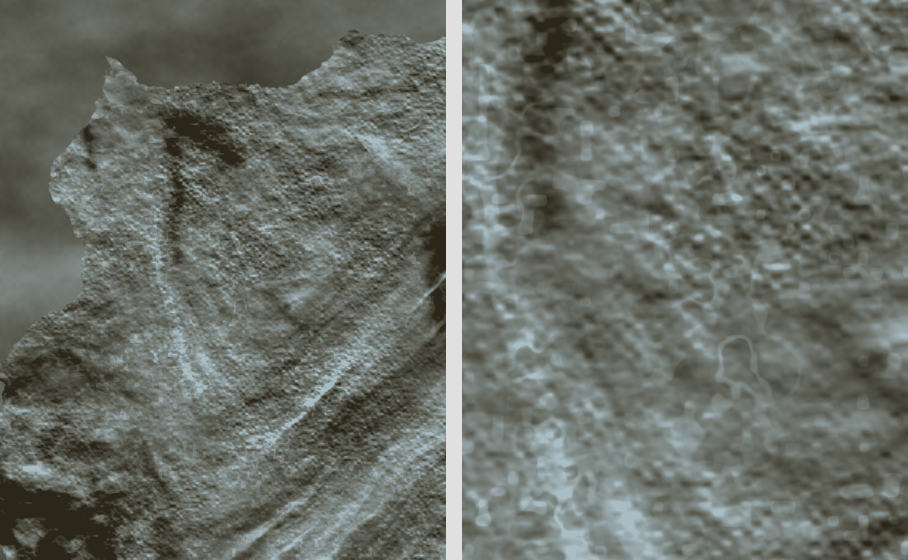
Left, the full canvas; right, a detail of the centre.
Reproduce this texture procedurally as a Shadertoy shader.

```glsl
#define GRIT 0.0036
#define LUMPS 0.046
#define FOLD_DEPTH 0.013
#define FOLD_RATE 20.0
#define WETNESS 0.75
#define EXPOSURE 0.51
#define SWIRL_CENTRE vec2(0.45, 0.40)
#define LIGHT_DIR vec2(0.20, 0.98)

const vec3 SHADOW = vec3(0.17, 0.15, 0.10);
const vec3 CLAY = vec3(0.38, 0.39, 0.35);
const vec3 SHEEN = vec3(0.58, 0.64, 0.65);

float hash(vec2 p) {
    vec3 q = fract(vec3(p.xyx) * 0.1031);
    q += dot(q, q.yzx + 33.33);
    return fract((q.x + q.y) * q.z);
}

float noise(vec2 p) {
    vec2 i = floor(p), f = fract(p);
    f = f * f * f * (f * (f * 6.0 - 15.0) + 10.0);
    vec2 e = vec2(0.0, 1.0);
    return mix(mix(hash(i), hash(i + e.yx), f.x),
               mix(hash(i + e.xy), hash(i + e.yy), f.x), f.y);
}

float fbm(vec2 p, int octaves) {
    float sum = 0.0, amp = 0.5;
    for (int i = 0; i < octaves; i++) {
        sum += amp * noise(p);
        p = mat2(1.6, 1.2, -1.2, 1.6) * p + 17.3;
        amp *= 0.5;
    }
    return sum;
}

vec2 warp(vec2 p, float rate) {
    return vec2(fbm(p * rate, 3), fbm(p * rate + 40.0, 3)) - 0.44;
}

float bump(float x, float width) {
    return exp(-x * x / (width * width));
}

float segment(vec2 p, vec2 a, vec2 b) {
    vec2 d = b - a;
    return length(p - a - d * clamp(dot(p - a, d) / dot(d, d), 0.0, 1.0));
}

// x runs across the U-shaped folds, y along them (positive on the right arm)
vec2 foldSpace(vec2 p) {
    vec2 q = p + 0.055 * warp(p, 8.0) - SWIRL_CENTRE;
    float left = dot(q, vec2(-0.97, -0.22));
    float right = dot(q, vec2(0.70, -0.71));
    float k = max(0.22 - abs(left - right), 0.0) / 0.22;
    return vec2(max(left, right) + k * k * 0.055, right - left);
}

float foldArea(vec2 p) {
    return smoothstep(0.74, 0.50, p.y) * smoothstep(0.19, 0.28, p.x);
}

// Rounded crests that fade in and out along the fold
float ridges(vec2 s) {
    float n = 2.0 * noise(vec2(s.x * FOLD_RATE, s.y * 4.0) + 8.0) - 1.0;
    return (1.0 - sqrt(n * n + 0.03)) * mix(0.4, 1.2, noise(s * vec2(9.0, 6.0) + 90.0));
}

float clayHeight(vec2 p) {
    vec2 s = foldSpace(p);
    float folded = foldArea(p);
    vec2 torn = p + 0.03 * warp(p, 11.0);
    float h = LUMPS * fbm(torn * 7.5 + 3.0, 4) * mix(1.0, 0.55, folded);
    h -= (1.0 - folded) * 0.014 * abs(fbm(torn * 13.0 + 50.0, 3) - 0.44);
    h += folded * FOLD_DEPTH * ridges(s);
    h += folded * 0.0042 * noise(vec2(s.x * 75.0, s.y * 10.0));
    float rough = mix(0.35, 1.65, noise(p * 9.0 + 60.0));
    return h + GRIT * rough * (fbm(p * 58.0, 3) + 0.35 * noise(p * 170.0));
}

// Positive inside the heap, negative in the blurred distance
float heapDistance(vec2 p) {
    p += 0.060 * warp(p, 17.0) + 0.014 * warp(p, 60.0);
    float leftEdge = 0.15 * smoothstep(0.33, 0.50, p.y)
        - 0.065 * bump(p.y - 0.68, 0.06) + 0.05 * smoothstep(0.75, 0.87, p.y);
    float topEdge = 0.86 + 0.07 * smoothstep(0.50, 0.64, p.x)
        + 0.03 * bump(p.x - 0.20, 0.03) - 0.02 * bump(p.x - 0.45, 0.08);
    return min(p.x - leftEdge, topEdge - p.y);
}

float distanceTone(vec2 p) {
    float tone = 0.06 + 0.78 * fbm(p * vec2(5.0, 8.0) + 21.0, 4);
    tone += 0.16 * bump(p.y - 0.52, 0.10) - 0.22 * bump(length(p - vec2(0.47, 0.88)), 0.13);
    return tone + 0.04 * (noise(p * 120.0) - 0.5);
}

// Deep gaps between the torn lumps
float crevices(vec2 p) {
    vec2 q = p + 0.045 * warp(p, 20.0);
    float dark = 0.65 * bump(segment(q, vec2(0.31, 0.78), vec2(0.41, 0.72)), 0.026);
    dark += 0.42 * bump(segment(q, vec2(0.31, 0.75), vec2(0.31, 0.53)), 0.016);
    dark += 0.50 * bump(segment(q, vec2(0.16, 0.77), vec2(0.17, 0.70)), 0.007);
    dark += 0.45 * bump(segment(q, vec2(0.57, 0.83), vec2(0.74, 0.84)), 0.008);
    dark += 0.40 * bump(segment(q, vec2(0.48, 0.47), vec2(0.54, 0.41)), 0.012);
    dark += 0.60 * bump(segment(q, vec2(0.79, 0.58), vec2(0.78, 0.45)), 0.024);
    float corner = smoothstep(0.45, 0.10, length(p));
    return dark + corner * (0.08 + 0.75 * smoothstep(0.38, 0.66, fbm(p * 20.0, 4)));
}

void mainImage(out vec4 fragColor, in vec2 fragCoord) {
    vec2 p = fragCoord / iResolution.y;
    vec2 s = foldSpace(p);
    float folded = foldArea(p);
    float rightArm = smoothstep(-0.02, 0.12, s.y);

    // Relief lit from above
    float stepSize = 0.0018;
    float slope = (clayHeight(p) - clayHeight(p + LIGHT_DIR * stepSize)) / stepSize;
    float tone = EXPOSURE + 0.85 * slope + 0.45 * (fbm(p * 5.0 + 70.0, 3) - 0.44);
    tone += folded * (0.26 * (ridges(s) - 0.38) + 0.15 * rightArm * cos((s.x - 0.17) * 37.0));
    tone += 0.10 * smoothstep(0.55, 0.75, p.y) * smoothstep(0.35, 0.5, p.x);
    tone -= crevices(p);

    // Wet sheen broken into curls, streaks and specks
    float wet = (1.0 - rightArm) * bump(s.x - 0.125, 0.022) * bump(p.y - 0.43, 0.15);
    wet += 0.9 * bump(length((p - vec2(0.42, 0.45)) * vec2(1.2, 0.7)), 0.055);
    wet += 0.55 * rightArm * folded * bump(s.x - 0.17, 0.025);
    wet += 0.40 * smoothstep(0.50, 0.75, noise(p * 9.0 + 31.0));
    float curl = 1.0 - smoothstep(0.02, 0.09, abs(fbm(p * 42.0 + 5.0, 3) - 0.44));
    float streak = smoothstep(0.62, 0.80, noise(vec2(s.x * 70.0, s.y * 14.0) + 12.0));
    float speck = smoothstep(0.10, 0.40, slope);
    tone += WETNESS * wet * (0.10 + 0.35 * curl + 0.30 * folded * streak + 0.30 * speck);
    tone += 0.22 * smoothstep(0.70, 0.85, noise(p * 115.0 + 7.0)) * noise(p * 11.0 + 80.0);

    // Heap in front of the soft distance, with a pale torn rim
    float edge = heapDistance(p);
    tone += 0.10 * bump(edge - 0.006, 0.008);
    tone = mix(distanceTone(p), tone, smoothstep(-0.002, 0.002, edge));

    tone = clamp(tone, 0.0, 1.2);
    vec3 color = mix(SHADOW, CLAY, min(tone * 2.0, 1.0));
    color += (SHEEN - CLAY) * max(tone * 2.0 - 1.0, 0.0);
    fragColor = vec4(color, 1.0);
}
```
